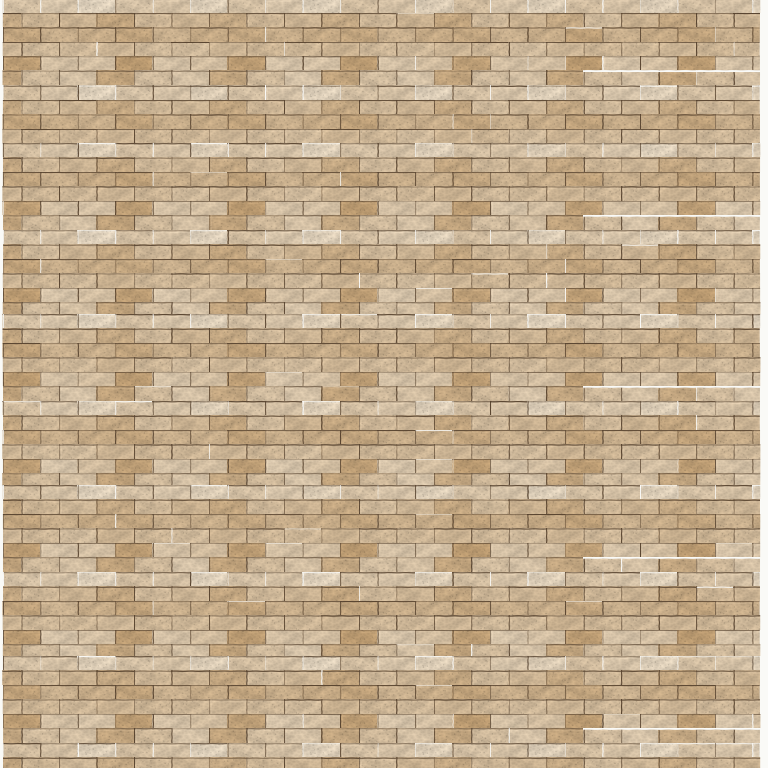
Reproduce this texture procedurally as a WebGL 1 fragment shader.

```glsl
precision highp float;
// Sandstone wall in running bond: a tile of twelve courses, three bricks wide.
// Courses are stacked with one slipped seam per tile; tone and grain repeat,
// while joints and wear are hashed per brick over the whole wall.

uniform vec2 u_resolution;

#define BRICK 0.0488      // brick length
#define COURSE 0.01875    // course height
#define TILE 0.22266      // height of twelve courses, seam removed
#define SEAM 0.10938      // place in the tile where a course is cut short
#define SLIP 0.003125     // height lost at the seam
#define JOINT 0.0015      // joint width
#define MOTTLE 0.14       // strength of the stone grain
#define TAN vec3(0.763, 0.652, 0.505)
#define PALE vec3(0.845, 0.780, 0.685)
#define GROOVE vec3(0.35, 0.27, 0.19)
#define CHALK vec3(0.98, 0.98, 0.97)

float hash(vec2 p) {
  return fract(sin(dot(p, vec2(127.1, 311.7))) * 4375.85);
}

// Distance to the nearest jittered cell point.
float cellular(vec2 p) {
  vec2 cell = floor(p), f = fract(p);
  float nearest = 2.0;
  for (int j = -1; j <= 1; j++) {
    for (int i = -1; i <= 1; i++) {
      vec2 o = vec2(float(i), float(j));
      vec2 jitter = vec2(hash(cell + o), hash(cell + o + 57.3));
      nearest = min(nearest, length(o + jitter - f));
    }
  }
  return nearest;
}

// Soft coverage of a line of the given width centred at distance zero.
float line(float d, float width, float pixel) {
  return 1.0 - smoothstep(0.5 * (width - pixel), 0.5 * (width + pixel), abs(d));
}

// One where a equals the whole number b.
float is(float a, float b) {
  return 1.0 - step(0.5, abs(a - b));
}

// Lightness of a brick by course (0 to 5) and column (0 to 2) in the tile.
float brickTone(float course, float column) {
  float tone = 0.45 + 0.30 * cos(1.0472 * (course + 0.8));
  tone += 0.55 * (hash(vec2(column, course) + 3.1) - 0.5);
  tone = mix(tone, 1.15, is(course, 0.0) * is(column, 2.0));
  tone = mix(tone, 0.0, is(course, 1.0) * is(column, 2.0));
  tone = mix(tone, -0.28, is(course, 4.0) * is(column, 0.0));
  return mix(tone, -0.05, is(course, 5.0) * is(column, 2.0));
}

// Broad sine clouds, fine cellular grain and a few small pits.
float stoneGrain(vec2 p, float seed) {
  vec2 q = p + seed * vec2(7.3, 3.9);
  float clouds = sin(q.x * 120.0 + 2.0 * sin(q.y * 190.0))
               + 0.6 * sin(q.y * 330.0 + q.x * 260.0);
  float grain = cellular(q * vec2(210.0, 290.0)) - 0.5;
  float pits = 1.0 - smoothstep(0.05, 0.20, cellular(q * 130.0 + 9.0));
  return 0.26 * clouds + 0.8 * grain - 0.7 * pits * step(0.5, seed);
}

void main() {
  vec2 p = gl_FragCoord.xy / u_resolution;
  float pixel = 1.0 / min(u_resolution.x, u_resolution.y);

  // Height from the top; the first tile is shortened by two courses.
  float depth = 1.0 - p.y;
  depth -= 0.0344 * (1.0 - step(0.1862, depth)) + 0.0768;
  float tile = floor(depth / TILE);
  float t = depth - tile * TILE;
  float stack = min((t + SLIP * step(SEAM, t)) / COURSE, 11.999);
  float row = floor(stack);
  float course = mod(row, 6.0);

  // Alternate courses shift by half a brick.
  float along = (p.x - 0.0033) / BRICK - 0.5 * mod(row, 2.0);
  float column = floor(along);
  float kind = mod(column, 3.0);
  vec2 local = vec2(fract(along) * BRICK, fract(stack) * COURSE);
  vec2 id = vec2(column, row + 12.0 * tile);

  // Stone face
  float seed = hash(vec2(kind, course) + 11.7);
  float tone = brickTone(course, kind) + 0.16 * (hash(id) - 0.5);
  vec3 color = mix(TAN, PALE, tone);
  color *= 1.0 + MOTTLE * stoneGrain(local, seed);

  // Joints along the top and left of each brick, uneven in strength
  vec2 wobble = 0.00014 * sin(p.yx * vec2(700.0, 300.0) + id * 2.1);
  vec2 edge = local - 0.0010 + wobble;
  float bed = line(edge.y, JOINT, pixel);
  float head = line(edge.x, JOINT, pixel);
  float bedWear = mix(0.35, 1.0, hash(id + 21.0)) * (1.0 - 0.3 * step(3.5, course));
  float headWear = mix(0.35, 1.0, hash(id + 43.0));
  float paleCourse = is(course, 0.0);
  float chalkBed = max(paleCourse * is(kind, 2.0) * step(0.45, hash(id + 31.0)),
                       step(0.97, hash(id + 65.0)));
  float chalkHead = max(paleCourse * step(0.45, hash(id + 87.0)),
                        step(0.95, hash(id + 99.0)));
  color = mix(color, mix(GROOVE, CHALK, chalkBed), bed * bedWear);
  color = mix(color, mix(GROOVE, CHALK, chalkHead), head * headWear);

  // Faint lit rim just inside the joints
  float rim = max(line(edge.y - 0.0024, JOINT, pixel), line(edge.x - 0.0024, JOINT, pixel));
  color += 0.035 * rim * hash(id + 5.0);

  // One open chalk bed per tile on the right, and bare side margins
  float openBed = is(row, 11.0) * step(0.759, p.x) * line(edge.y, 0.0024, pixel);
  color = mix(color, CHALK, openBed);
  float left = 0.0030 + 0.0012 * hash(vec2(id.y, 8.0));
  float right = 0.9890 + 0.0012 * hash(vec2(id.y, 3.0));
  float inside = smoothstep(left - 0.5 * pixel, left + 0.5 * pixel, p.x)
               * (1.0 - smoothstep(right - 0.5 * pixel, right + 0.5 * pixel, p.x));
  gl_FragColor = vec4(mix(CHALK, color, inside), 1.0);
}
```
